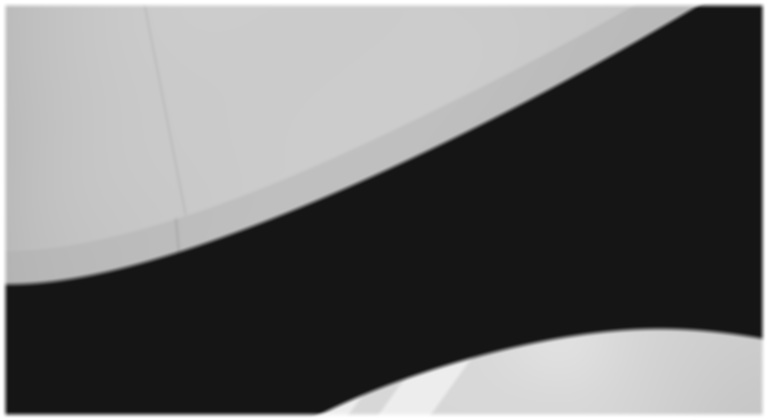
This background is drawn by a Shadertoy shader. Its source:

```glsl
// Two pale curved panels divided by a dark sweeping band, inside a soft white frame.
#define SOFT 0.009          // half width of the blurred edges
#define FRAME_INSET 0.013   // frame thickness, in canvas heights
#define RIM_WIDTH 0.083     // height of the rim under the upper panel
#define STRIPE_LEAN 0.72    // sideways lean of the lower stripes
#define DARK vec3(0.083)
#define PANEL vec3(0.79)
#define RIM vec3(0.735)
#define PALE vec3(0.93)
#define HILL vec3(0.845)

// Soft step that rises where d passes zero
float softMask(float d) {
    return smoothstep(-SOFT, SOFT, d);
}

// Lower edge of the upper panel: flat at first, then a steady climb
float upperEdge(float x) {
    return 0.240 + 0.302 * x + 0.0885 * x * x + 0.083 * exp(-4.0 * x);
}

// Top of the lower hill: round crest with a steeper far flank
float hillEdge(float x) {
    float d = abs(x - 1.571);
    return 0.217 - 0.46 * d * d / (1.0 + 0.75 * d) - 0.06 * pow(d, 6.0);
}

// Thin blurred line at signed distance d
float seam(float d) {
    return exp(-d * d / 0.00003);
}

// Faint layered sines for an uneven surface
float mottling(vec2 p) {
    return sin(p.x * 9.0 + 2.0 * sin(p.y * 5.0)) + 0.5 * sin(p.y * 17.0 - p.x * 6.0);
}

vec3 upperPanel(vec2 p, float height) {
    float leftShade = exp(-5.0 * p.x);
    // Main face, darker on the left, with one slanted seam
    vec3 face = PANEL - 0.055 * leftShade + 0.012 * sin(2.4 * p.x);
    face -= 0.03 * exp(-2.5 * p.x) * (1.0 - p.y);
    face -= 0.03 * seam(p.x - mix(0.44, 0.345, (p.y - 0.5) / 0.486));
    // Rim, with its own short seam
    vec3 rim = RIM - 0.035 * leftShade + 0.015 * sin(2.2 * p.x);
    rim -= 0.04 * seam(p.x - 0.426 + 0.09 * (p.y - 0.40));
    float rimTop = height - RIM_WIDTH - 0.008 * smoothstep(0.5, 1.1, p.x);
    vec3 col = mix(rim, face, softMask(rimTop));
    return col + 0.01 * seam(rimTop) + 0.003 * mottling(p);
}

vec3 lowerHill(vec2 p) {
    float lean = p.x - STRIPE_LEAN * p.y;
    // Grey surface, lit near the crest and shaded towards the corner
    vec3 col = HILL + 0.035 * exp(-pow((p.x - 1.33) / 0.14, 2.0)) * smoothstep(0.0, 0.2, p.y);
    col -= 0.07 * smoothstep(1.35, 1.83, p.x) * (1.0 - 2.0 * p.y);
    // Pale tip and pale slanted stripe
    float tip = 1.0 - softMask(lean - 0.821);
    float stripe = softMask(lean - 0.893) * (1.0 - softMask(lean - 1.017));
    return mix(col, PALE, max(tip, stripe));
}

void mainImage(out vec4 fragColor, in vec2 fragCoord) {
    vec2 p = fragCoord / iResolution.y;
    vec2 size = vec2(iResolution.x / iResolution.y, 1.0);

    // Shapes, laid out for a canvas 1.829 times as wide as high
    vec2 q = vec2(p.x * 1.829 / size.x, p.y);
    float height = q.y - upperEdge(q.x);
    vec3 col = mix(DARK, upperPanel(q, height), softMask(height));
    col = mix(col, lowerHill(q), softMask(hillEdge(q.x) - q.y));

    // Blurred white frame
    vec2 inset = min(p, size - p) - FRAME_INSET;
    float inside = softMask(inset.x) * softMask(inset.y);
    fragColor = vec4(mix(vec3(1.0), col, inside), 1.0);
}
```
